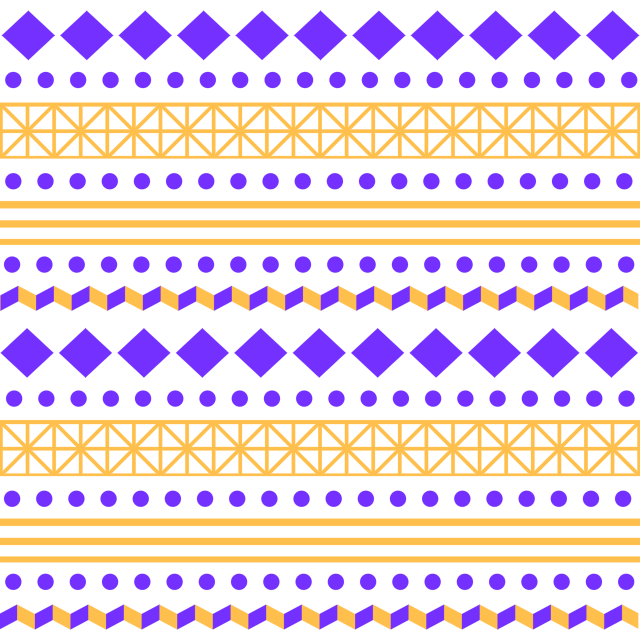
Give the GLSL for this pattern, as a three.js fragment shader.

```glsl
varying vec2 vUv;

#define PURPLE vec3(0.45, 0.19, 1.0)
#define ORANGE vec3(1.0, 0.75, 0.30)
#define PAPER vec3(1.0)
#define BAND_HEIGHT 0.4961
#define SOFTNESS 0.0011
#define DOT_RADIUS 0.0127
#define DIAMOND_STEP 0.0913
#define DIAMOND_HALF vec2(0.0415, 0.0387)
#define STAR_STEP 0.0831
#define STROKE_HALF 0.0029
#define ZIGZAG_STEP 0.0556
#define ZIGZAG_HALF 0.0122

float coverage(float dist) {
  return 1.0 - smoothstep(-SOFTNESS, SOFTNESS, dist);
}

// Signed offset from the nearest repeat centre
float repeatOffset(float x, float spacing) {
  return (fract(x / spacing + 0.5) - 0.5) * spacing;
}

float stripe(float y, float center, float halfWidth) {
  return abs(y - center) - halfWidth;
}

float diamondRow(vec2 p, vec2 start) {
  vec2 q = abs(vec2(repeatOffset(p.x - start.x, DIAMOND_STEP), p.y - start.y));
  vec2 h = DIAMOND_HALF;
  return (q.x / h.x + q.y / h.y - 1.0) * h.x * h.y / length(h);
}

float dotRow(vec2 p, vec2 start, float spacing) {
  return length(vec2(repeatOffset(p.x - start.x, spacing), p.y - start.y)) - DOT_RADIUS;
}

// Eight-armed stars between a heavy top rail and a thin bottom rail
float lattice(vec2 p) {
  vec2 q = abs(vec2(repeatOffset(p.x - 0.0430, STAR_STEP), p.y - 0.2050));
  float diagonals = abs(q.x - q.y) * 0.7071;
  float uprights = min(q.x, 0.5 * STAR_STEP - q.x);
  float strokes = min(min(diagonals, uprights), q.y) - STROKE_HALF;
  strokes = max(strokes, stripe(p.y, 0.2040, 0.0438));
  float rails = min(stripe(p.y, 0.1634, 0.0032), stripe(p.y, 0.2457, 0.0021));
  return min(strokes, rails);
}

float tripleLines(float y) {
  float lines = min(stripe(y, 0.3199, 0.0058), stripe(y, 0.3499, 0.0057));
  return min(lines, stripe(y, 0.3780, 0.0047));
}

// Folded ribbon: rising faces purple, falling faces orange
vec4 zigzag(vec2 p, vec2 peak) {
  float x = p.x - peak.x;
  float fold = 4.0 * abs(repeatOffset(x, ZIGZAG_STEP)) / ZIGZAG_STEP - 1.0;
  float ribbon = (abs(p.y - peak.y - 0.0074 * fold) - ZIGZAG_HALF) * 0.887;
  ribbon = max(ribbon, p.x - 0.9974);
  float quarter = 0.25 * ZIGZAG_STEP;
  float rising = coverage(abs(repeatOffset(x + quarter, ZIGZAG_STEP)) - quarter);
  return vec4(mix(ORANGE, PURPLE, rising), coverage(ribbon));
}

void main() {
  // Measure downward from the top of each band
  vec2 p = vec2(vUv.x, 1.0 - vUv.y);
  float band = floor(p.y / BAND_HEIGHT);
  p.y -= band * BAND_HEIGHT;
  float lower = min(band, 1.0);

  // Row starts and spacings drift slightly between the two bands
  float purple = diamondRow(p, vec2(mix(0.0443, 0.0423, lower), 0.0553));
  purple = min(purple, dotRow(p, mix(vec2(0.0208, 0.1250), vec2(0.0221, 0.1267), lower),
                              mix(0.05065, 0.05036, lower)));
  purple = min(purple, dotRow(p, vec2(mix(0.0208, 0.0189, lower), 0.2832), 0.05025));
  purple = min(purple, dotRow(p, mix(vec2(0.0189, 0.4134), vec2(0.0208, 0.4130), lower),
                              mix(0.0505, 0.0504, lower)));
  float orange = min(lattice(p), tripleLines(p.y));
  vec4 ribbon = zigzag(p, mix(vec2(0.0286, 0.4661), vec2(0.0267, 0.4680), lower));

  vec3 color = mix(PAPER, ORANGE, coverage(orange));
  color = mix(color, PURPLE, coverage(purple));
  color = mix(color, ribbon.rgb, ribbon.a);
  gl_FragColor = vec4(color, 1.0);
}
```
